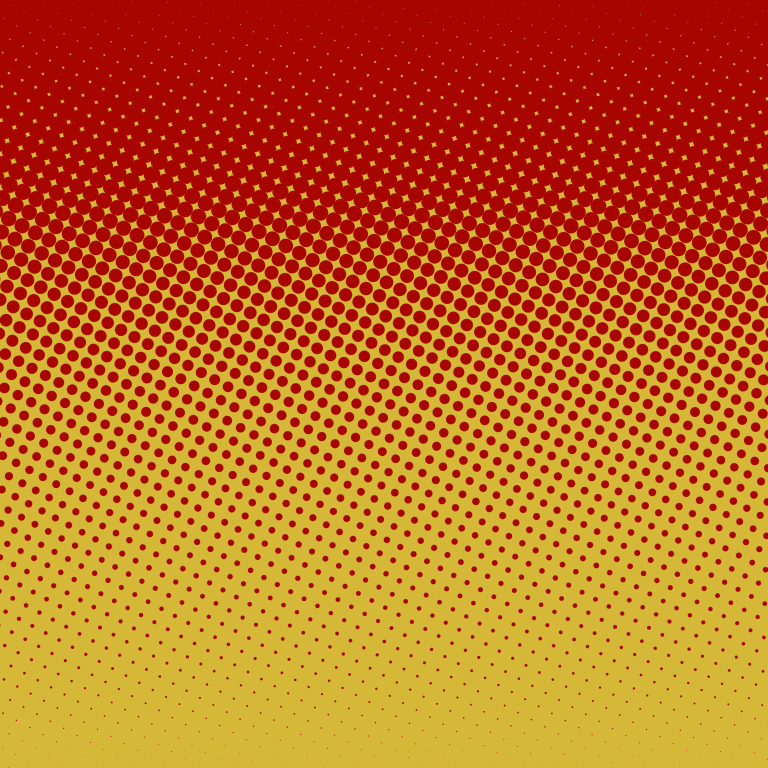
A WebGL 1 fragment shader for this pattern:

```glsl
precision highp float;

// Halftone screen: red dots on gold, set on a tilted square grid.
// Dot radius grows linearly with height, from nothing at the bottom
// edge until the dots overlap and close into solid red at the top.

uniform vec2 u_resolution;

#define CELLS 50.7          // grid cells per canvas height
#define TILT_DEGREES 28.0   // clockwise tilt of the grid
#define MAX_RADIUS 0.71     // dot radius at the top, in cells
#define EDGE_PIXELS 0.7     // half width of the smoothed edge
#define GOLD vec3(0.84, 0.72, 0.22)
#define RED vec3(0.65, 0.02, 0.0)

// Grid coordinates, with a dot centred on the canvas middle.
vec2 toGrid(vec2 p) {
  float a = radians(TILT_DEGREES);
  float c = cos(a), s = sin(a);
  return CELLS * vec2(c * p.x - s * p.y, s * p.x + c * p.y);
}

// Ink coverage of the nearest dot; edge is given in cells.
float dotCoverage(vec2 grid, float radius, float edge) {
  float dist = length(fract(grid + 0.5) - 0.5);
  return 1.0 - smoothstep(radius - edge, radius + edge, dist);
}

void main() {
  vec2 centered = (gl_FragCoord.xy - 0.5 * u_resolution) / u_resolution.y;
  float height = gl_FragCoord.y / u_resolution.y;

  float edge = EDGE_PIXELS * CELLS / u_resolution.y;
  float ink = dotCoverage(toGrid(centered), MAX_RADIUS * height, edge);

  gl_FragColor = vec4(mix(GOLD, RED, ink), 1.0);
}
```
